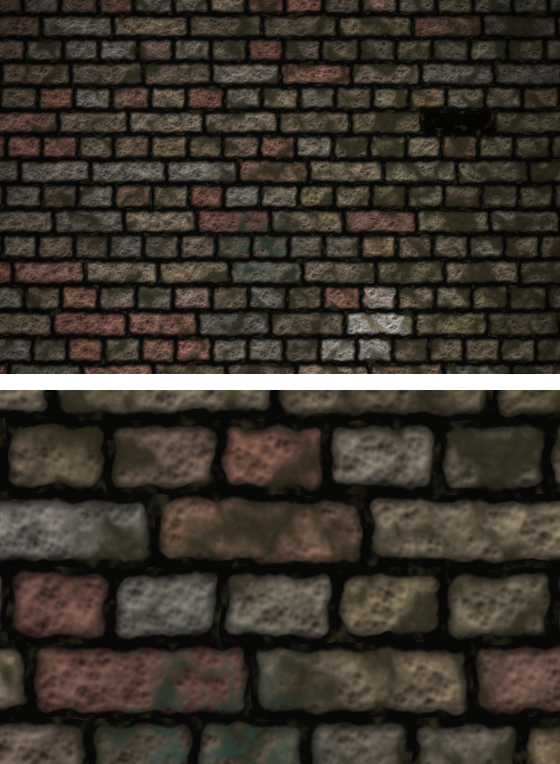
Top: the whole. Bottom: its middle third, enlarged.
Reproduce this texture procedurally as a WebGL 2 fragment shader.

```glsl
#version 300 es
precision highp float;
// Weathered brick wall: courses of long stretchers alternate with short headers.
// Rounded box distances shape the bricks; layered cellular noise gives their
// chipped relief, moss and stains. All lengths are in canvas heights.
uniform vec2 u_resolution;
out vec4 fragColor;

// Brick pitch and joint shift (in pitches from the centre) per course, top down.
const float PITCH[16] = float[16](.1006, .198, .0988, .1875, .0996, .195, .0973, .195,
                                  .098, .193, .096, .192, .0996, .193, .0963, .193);
const float SHIFT[16] = float[16](.16, -.25, .14, .03, .5, -.05, .46, .42,
                                  .5, -.13, .24, .31, .16, -.13, .12, .23);

vec2 hash2(vec2 p) {
    vec3 q = fract(p.xyx * vec3(.1031, .1030, .0973));
    q += dot(q, q.yzx + 33.33);
    return fract((q.xx + q.yz) * q.zy);
}

// Distance to the nearest scattered cell point.
float cellular(vec2 p) {
    vec2 cell = floor(p), f = p - cell;
    float nearest = 2.0;
    for (int y = -1; y <= 1; y++)
        for (int x = -1; x <= 1; x++) {
            vec2 o = vec2(x, y);
            vec2 r = o + hash2(cell + o + 91.0) - f;
            nearest = min(nearest, dot(r, r));
        }
    return sqrt(nearest);
}

float relief(vec2 p) {
    float sum = 0.0, weight = 0.5;
    for (int i = 0; i < 3; i++) {
        sum += weight * cellular(p);
        p = mat2(1.7, 1.2, -1.2, 1.7) * p + 17.0;
        weight *= 0.6;
    }
    return sum;
}

float roundBox(vec2 p, vec2 halfSize, float radius) {
    vec2 q = abs(p) - halfSize + radius;
    return length(max(q, 0.0)) + min(max(q.x, q.y), 0.0) - radius;
}

// Joints wander a little along their course.
float joint(float i, float row) {
    return i + 0.07 * hash2(vec2(i + 40.0, row * 7.0 + 3.0)).x;
}

void main() {
    // x from the centre, y downwards from the top
    vec2 p = gl_FragCoord.xy / u_resolution.y;
    p = vec2(p.x - 0.5 * u_resolution.x / u_resolution.y, 1.0 - p.y);
    float pixel = 1.0 / u_resolution.y;

    // Uneven edges
    vec2 w = p + 0.0012 * sin(p.yx * vec2(47.0, 39.0) + vec2(1.0, 4.0))
               + 0.0011 * sin(p.yx * vec2(173.0, 151.0) + p.xy * 90.0);

    // Courses grow slightly taller towards the bottom
    float t = w.y - 0.0703;
    float course = 1.0 + t * 15.8 - 0.9 * t * t;
    float row = clamp(floor(course + 0.5), 0.0, 15.0);
    float rowHeight = 1.0 / (15.8 - 1.8 * t);
    float pitch = PITCH[int(row)];

    // Brick within the course
    float u = w.x / pitch - SHIFT[int(row)] + 0.035;
    float index = floor(u);
    index -= step(u, joint(index, row));
    float left = joint(index, row), right = joint(index + 1.0, row);
    vec2 local = vec2((u - 0.5 * (left + right)) * pitch, (course - row) * rowHeight);
    vec2 centre = p - local;
    vec2 seed = vec2(index + 60.0, row + 20.0);
    vec2 rnd = hash2(seed), rnd2 = hash2(seed * 3.0 + 11.0);

    // Surface relief, lit from above
    vec2 q = p * 30.0 + rnd * 50.0;
    float grain = relief(q);
    float light = grain - relief(q + vec2(-0.04, -0.11));
    float patches = cellular(p * 13.0 + 0.3 * sin(p.yx * 60.0));

    vec2 halfSize = vec2(0.5 * (right - left) * pitch - 0.0055,
                         0.5 * rowHeight - 0.0058 - 0.0022 * rnd2.x);
    local.y += (rnd.y - 0.5) * 0.05 * local.x;
    float d = roundBox(local, halfSize, 0.008) + 0.011 * (grain - 0.44);

    // Brick colour: grey to tan, olive towards the right, some red
    vec3 brick = mix(vec3(0.34, 0.325, 0.305), vec3(0.365, 0.315, 0.25), rnd.x);
    brick = mix(brick, vec3(0.34, 0.325, 0.22), 0.6 * smoothstep(-0.2, 0.6, p.x) * rnd.y);
    float redness = smoothstep(0.6, 1.0, rnd2.y - 0.2 * centre.x);
    brick = mix(brick, vec3(0.42, 0.275, 0.235), 0.8 * redness);
    brick *= 0.85 + 0.3 * rnd2.x;

    // Chalky bricks near the lower right of the middle
    vec2 toChalk = centre - vec2(0.22, 0.9);
    float chalk = smoothstep(0.45, 0.8, exp(-45.0 * dot(toChalk, toChalk)) * (0.5 + 0.8 * rnd.x));
    brick = mix(brick, vec3(0.6, 0.59, 0.57), chalk * smoothstep(0.65, 0.35, grain));

    // Chips, worn rims, moss and a teal stain
    brick *= clamp(1.03 + 1.0 * (grain - 0.44) + 1.6 * light, 0.4, 1.6);
    brick *= mix(0.55, 1.0, smoothstep(0.0, -0.009, d));
    float moss = smoothstep(0.5, 0.8, patches * 0.6 + grain * 0.7 + 0.14 * p.x - 0.06 * redness);
    brick = mix(brick, vec3(0.13, 0.125, 0.075), 0.8 * moss * (1.0 - 0.6 * chalk));
    vec2 toStain = (p - vec2(-0.06, 0.66)) / vec2(0.09, 0.1);
    float stain = exp(-dot(toStain, toStain)) * smoothstep(0.3, 0.55, grain);
    brick = mix(brick, vec3(0.15, 0.24, 0.22), 0.75 * stain);

    // Mortar with mossy crumbs, and one hollow where a brick is missing
    vec3 mortar = mix(vec3(0.03, 0.03, 0.024), vec3(0.15, 0.14, 0.09), smoothstep(0.45, 0.75, grain));
    float hollow = step(abs(row - 5.0), 0.5) * step(abs(centre.x - 0.476), 0.09);
    vec3 rubble = mix(vec3(0.02, 0.018, 0.012), vec3(0.17, 0.12, 0.07),
                      smoothstep(0.45, 0.65, grain) * smoothstep(-0.02, 0.02, local.y));
    brick = mix(brick, rubble, hollow);

    vec3 colour = mix(mortar, brick, smoothstep(0.001 + pixel, -0.001 - pixel, d));
    colour *= 1.04 - 0.3 * smoothstep(0.35, 0.8, abs(p.x)) - 0.18 * smoothstep(0.3, 0.0, p.y);
    fragColor = vec4(colour, 1.0);
}
```
